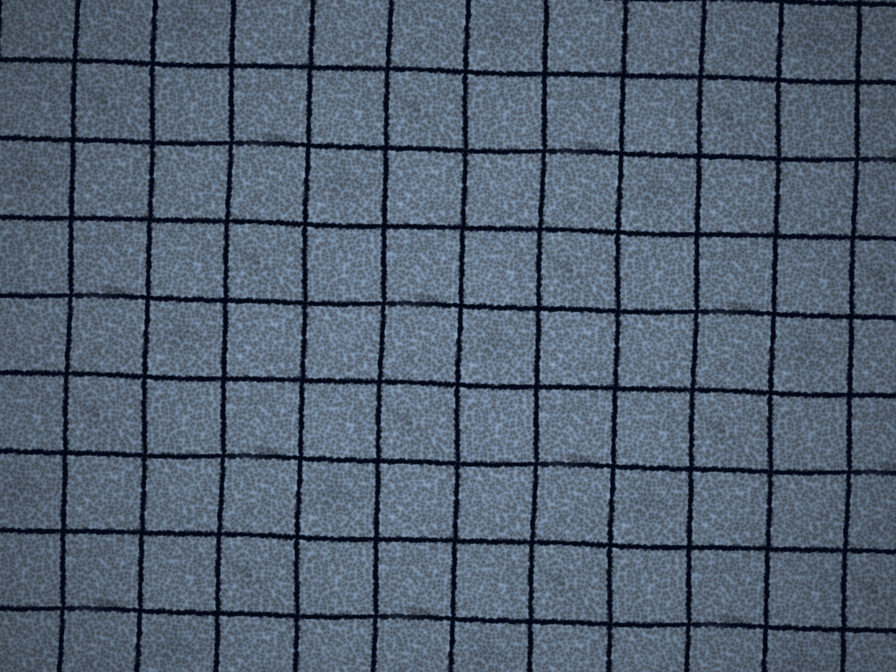
Reproduce this pattern procedurally as a Shadertoy shader.

```glsl
// Speckled blue-grey stone tiles divided by thin navy joints, slightly tilted.
// A sheared grid gives the joints; cellular noise gives the grain, and a
// staggered four-by-two block of tiles repeats the stains and the wear.

vec2 hash2(vec2 p) {
    vec3 h = fract(p.xyx * vec3(0.1031, 0.1030, 0.0973));
    h += dot(h, h.yzx + 33.33);
    return fract((h.xx + h.yz) * h.zy);
}

// Distance to the nearest jittered point
float cellular(vec2 p) {
    vec2 cell = floor(p), local = fract(p);
    float nearest = 4.0;
    for (int y = -1; y <= 1; y++) {
        for (int x = -1; x <= 1; x++) {
            vec2 o = vec2(x, y);
            vec2 toPoint = o + hash2(cell + o) - local;
            nearest = min(nearest, dot(toPoint, toPoint));
        }
    }
    return sqrt(nearest);
}

// Soft elliptical spot with its long axis turned by angle
float spot(vec2 p, vec2 radius, float angle) {
    float c = cos(angle), s = sin(angle);
    p = vec2(c * p.x + s * p.y, c * p.y - s * p.x) / radius;
    return exp(-dot(p, p));
}

// Layered sines for broad, cloudy tone
float mottle(vec2 p) {
    float sum = 0.0, amp = 0.5;
    for (int i = 0; i < 4; i++) {
        sum += amp * sin(p.x + 1.7 * sin(p.y)) * sin(p.y + 1.3 * sin(p.x * 0.8));
        p = mat2(1.5, 1.1, -1.1, 1.5) * p + 2.3;
        amp *= 0.6;
    }
    return sum;
}

void mainImage(out vec4 fragColor, in vec2 fragCoord) {
    vec2 p = fragCoord / iResolution.y;
    vec2 center = vec2(0.5 * iResolution.x / iResolution.y, 0.48);

    // Tile coordinates: x to the right, y downwards
    float down = 1.0 - p.y;
    vec2 tile = vec2(p.x + 0.0255 * down - 0.1146,
                     down - 0.026 * p.x - 0.0885) / 0.1165;

    // Every second pair of rows is shifted by two tiles
    float pairRow = floor(tile.y / 2.0);
    vec2 block = vec2(mod(tile.x - 2.0 * pairRow, 4.0), tile.y - 2.0 * pairRow);

    // Stone grain
    float fine = cellular(block * 20.0) - 0.45;
    float coarse = cellular(block * 11.0 + 37.0) - 0.45;
    float clouds = mottle(block * 4.0);
    float tone = 1.0 + 0.52 * fine + 0.28 * coarse + 0.05 * clouds;

    // Stains shared by all blocks
    float streaks = 0.75 + 0.25 * sin(38.0 * (block.y - 0.8 * block.x));
    tone -= 0.16 * streaks * spot(block - vec2(0.32, 0.47), vec2(0.30, 0.11), 0.75);
    tone -= 0.30 * spot(block - vec2(2.57, 0.92), vec2(0.14, 0.06), 0.1);
    tone -= 0.09 * spot(block - vec2(3.40, 1.40), vec2(0.26, 0.18), 0.3);
    vec3 stone = vec3(0.415, 0.487, 0.570) * tone;
    stone += vec3(0.018, 0.004, -0.014) * smoothstep(0.05, -0.3, coarse);

    // Joints: slightly wavy, rough-edged lines
    vec2 wave = 0.010 * sin(1.5708 * (tile.x + tile.y) + vec2(0.4, 2.1))
              + 0.007 * sin(3.1416 * tile.yx + vec2(1.2, 0.3))
              + 0.004 * sin(18.8496 * tile.yx + vec2(0.0, 2.0));
    vec2 toLine = abs(fract(tile + wave + 0.5) - 0.5);
    float edge = min(toLine.x, toLine.y) + 0.022 * fine + 0.012 * coarse;
    float pixel = 1.0 / (0.1165 * iResolution.y);
    float soft = max(0.020, 0.8 * pixel);
    float joint = 1.0 - smoothstep(0.031 - soft, 0.031 + soft, edge);

    // Chalky wear along one joint of each block
    joint *= 1.0 - 0.22 * spot(block - vec2(2.34, 1.0), vec2(0.22, 0.06), 0.0);

    // Light falls off towards the corners
    vec2 off = p - center;
    float light = 1.0 - 0.50 * dot(off, off);
    vec3 color = mix(stone * light, vec3(0.008, 0.026, 0.085), joint);
    fragColor = vec4(clamp(color, 0.0, 1.0), 1.0);
}
```
